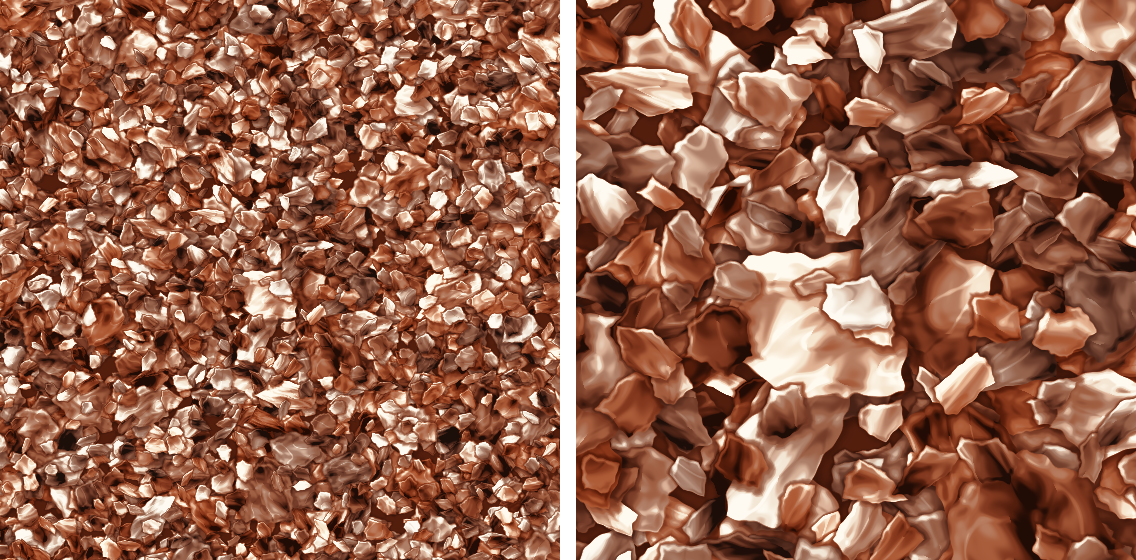
Left: the whole. Right: its middle third, enlarged.
Write a WebGL 2 fragment shader that draws this texture.

```glsl
#version 300 es
precision highp float;
// Heap of crumpled copper flakes under hard light. Several jittered grids of
// ragged polygons are painted bottom to top; each flake gets a tone from its
// tilt, folds and rim, and a metal ramp turns the final tone into colour.

uniform vec2 u_resolution;
out vec4 fragColor;

const float TAU = 6.28319;
const int LAYERS = 8;
const int SIDES = 6;
const vec2 LIGHT = vec2(-0.55, 0.83);

vec3 hash3(vec2 p) {
  vec3 h = fract(p.xyx * vec3(0.1031, 0.1030, 0.0973));
  h += dot(h, h.yxz + 33.33);
  return fract((h.xxy + h.yzz) * h.zyx);
}

float gradientNoise(vec2 p) {
  vec2 cell = floor(p), f = p - cell;
  vec2 w = f * f * f * (f * (f * 6.0 - 15.0) + 10.0);
  vec4 corner;
  for (int i = 0; i < 4; i++) {
    vec2 o = vec2(i & 1, i >> 1);
    float a = TAU * hash3(cell + o).x;
    corner[i] = dot(vec2(cos(a), sin(a)), f - o);
  }
  vec2 row = mix(corner.xz, corner.yw, w.x);
  return 1.4 * mix(row.x, row.y, w.y);
}

vec2 rotate(vec2 p, float angle) {
  float c = cos(angle), s = sin(angle);
  return vec2(c * p.x - s * p.y, s * p.x + c * p.y);
}

// Irregular convex polygon, negative inside
float flakeDistance(vec2 p, vec2 seed, float radius) {
  float d = -10.0;
  for (int k = 0; k < SIDES; k++) {
    vec3 h = hash3(seed + float(k) * 17.3);
    float a = (float(k) + 0.8 * h.x) * TAU / float(SIDES);
    d = max(d, dot(p, vec2(cos(a), sin(a))) - radius * mix(0.68, 1.1, h.y));
  }
  return d;
}

// Tone of the crumpled sheet: tilt, broad folds, fine wrinkles, sharp creases
float sheetTone(vec2 q, vec2 sheet, float base, float tilt) {
  float broad = gradientNoise(sheet * 32.0);
  float fine = gradientNoise(sheet * 85.0 + broad * 1.5);
  float ridge = gradientNoise(sheet * 46.0 + 31.7);
  float crease = 1.0 - smoothstep(0.0, 0.13, abs(ridge));
  float tone = 0.54 + 0.8 * (base - 0.5) + 0.55 * broad + 0.3 * fine;
  return tone + tilt * q.x + crease * (0.24 * step(0.0, broad) - 0.08);
}

// Paints one grid of flakes over the surface (x = tone, y = warmth)
vec2 paintLayer(vec2 surface, vec2 uv, float count, float presence, float id) {
  vec2 grid = uv * count + id * 3.37;
  vec2 home = floor(grid);
  float pixel = count / u_resolution.y;
  float ragged = 0.07 * gradientNoise(grid * 3.0) + 0.035 * gradientNoise(grid * 8.0);
  for (int j = -1; j <= 1; j++)
  for (int i = -1; i <= 1; i++) {
    vec2 cell = home + vec2(i, j);
    vec2 seed = cell + id * 71.0;
    vec3 place = hash3(seed), form = hash3(seed + 213.7), look = hash3(seed + 431.3);
    vec2 p = grid - cell - mix(vec2(0.1), vec2(0.9), place.xy);
    if (place.z > presence || dot(p, p) > 1.2) continue;

    vec2 q = rotate(p, 2.5 * (form.x - 0.5));
    q.y *= mix(1.0, 2.3, form.y * form.y);
    float d = flakeDistance(q, seed, mix(0.3, 0.6, form.z)) + ragged;

    // Contact shadow, longer on the side away from the light
    float facing = dot(p, LIGHT) / (length(p) + 0.05);
    float reach = mix(0.2, 0.07, 0.5 + 0.5 * facing);
    surface.x *= mix(0.42, 1.0, smoothstep(0.0, reach, d));
    if (d > pixel) continue;

    vec2 sheet = q * vec2(0.65, 1.0) / count + look.xy * 9.0;
    float tone = sheetTone(q, sheet, look.x, 1.1 * (look.z - 0.5));
    float rim = 1.0 - smoothstep(0.0, 0.06, abs(d + 0.05));
    tone += rim * (0.1 + 0.32 * facing);
    float cover = 1.0 - smoothstep(-pixel, pixel, d);
    surface = mix(surface, vec2(tone, mix(0.72, 1.28, look.y)), cover);
  }
  return surface;
}

vec3 copperRamp(float t) {
  vec3 c = vec3(0.31, 0.12, 0.06) * mix(0.4, 1.0, smoothstep(-0.05, 0.09, t));
  c = mix(c, vec3(0.49, 0.23, 0.14), smoothstep(0.08, 0.28, t));
  c = mix(c, vec3(0.64, 0.37, 0.25), smoothstep(0.28, 0.51, t));
  c = mix(c, vec3(0.70, 0.49, 0.39), smoothstep(0.51, 0.69, t));
  c = mix(c, vec3(0.87, 0.70, 0.59), smoothstep(0.69, 0.84, t));
  c = mix(c, vec3(0.96, 0.90, 0.82), smoothstep(0.84, 0.95, t));
  return mix(c, vec3(1.0, 0.98, 0.94), smoothstep(0.98, 1.15, t));
}

void main() {
  vec2 uv = gl_FragCoord.xy / u_resolution.y;
  vec2 surface = vec2(0.1, 1.1);
  // Large, small and medium flakes alternate through the heap
  for (int n = 0; n < LAYERS; n++) {
    float id = float(n);
    float count = 11.0 + 8.0 * mod(2.0 * id, 3.0);
    surface = paintLayer(surface, uv, count, n < 2 ? 1.0 : 0.66, id + 1.0);
  }
  vec3 colour = copperRamp(surface.x);
  float grey = dot(colour, vec3(0.3, 0.59, 0.11));
  fragColor = vec4(clamp(mix(vec3(grey), colour, surface.y), 0.0, 1.0), 1.0);
}
```
